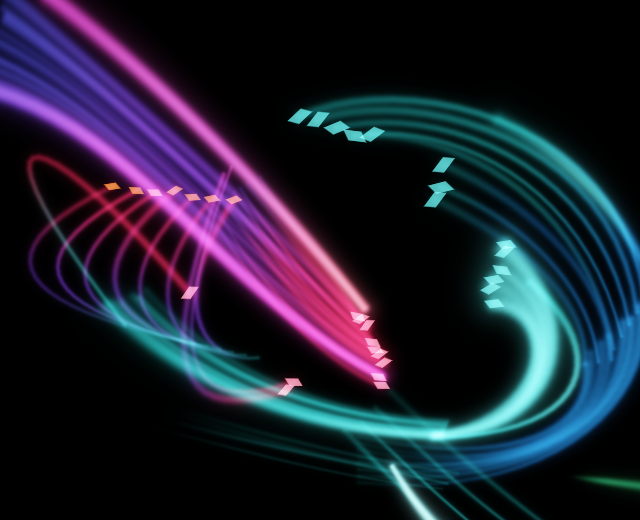
Write a WebGL 2 fragment shader that draws this background.

```glsl
#version 300 es
precision highp float;
// Glowing ribbons of violet, magenta and cyan light with small diamond tips, swirling on black.
uniform vec2 u_resolution;
out vec4 outColor;

const int SEGMENTS = 20;
const float NO_TIP = 0.0;
const vec3 NIGHT = vec3(0.0);
const vec3 TEAL = vec3(0.06, 0.40, 0.40);
const vec3 CYAN = vec3(0.28, 0.95, 0.95);
const vec3 AZURE = vec3(0.06, 0.30, 0.58);
const vec3 INDIGO = vec3(0.13, 0.13, 0.48);
const vec3 VIOLET = vec3(0.42, 0.18, 0.85);
const vec3 MAGENTA = vec3(0.95, 0.20, 0.80);
const vec3 CRIMSON = vec3(0.75, 0.09, 0.22);
const vec3 ORANGE = vec3(1.3, 0.50, 0.12);
const vec3 PINK = vec3(1.5, 0.60, 0.75);
const vec3 GREEN = vec3(0.10, 0.50, 0.28);

float hash(vec2 p) {
  return fract(sin(dot(p, vec2(12.99, 78.23))) * 43758.5);
}

// Cubic curve: the columns of the matrix are its control points.
vec2 curvePoint(mat4x2 m, float t) {
  float s = 1.0 - t;
  return m * vec4(s * s * s, 3.0 * s * s * t, 3.0 * s * t * t, t * t * t);
}

// Distance to the curve, and the parameter of the nearest point.
vec2 curveDistance(vec2 p, mat4x2 m) {
  vec2 best = vec2(1e6, 0.0);
  vec2 a = m[0];
  for (int i = 0; i < SEGMENTS; i++) {
    vec2 b = curvePoint(m, float(i + 1) / float(SEGMENTS));
    vec2 ab = b - a, ap = p - a;
    float h = clamp(dot(ap, ab) / dot(ab, ab), 0.0, 1.0);
    float d = length(ap - ab * h);
    if (d < best.x) best = vec2(d, (float(i) + h) / float(SEGMENTS));
    a = b;
  }
  return best;
}

// Soft-edged slanted diamond.
float diamond(vec2 q, float size, float angle) {
  float c = cos(angle), s = sin(angle);
  q = mat2(c, -s, s, c) * q;
  q.x -= 0.5 * q.y;
  float d = (abs(q.x) + 1.9 * abs(q.y) - size) * 0.5;
  return 1.0 - smoothstep(-0.15, 0.15, d);
}

// Strands blended from one curve to another, each with a diamond at its start.
vec3 bundle(vec2 p, mat4x2 first, mat4x2 last, int count, float width,
            vec3 head, vec3 middle, vec3 tail, float tipSize, vec3 tipColor) {
  vec3 light = vec3(0.0);
  for (int i = 0; i < count; i++) {
    float f = float(i) / float(max(count - 1, 1));
    vec2 seed = first[0] + float(i) * 1.7;
    float r = hash(seed), r2 = hash(seed + 5.3);
    mat4x2 m = first * (1.0 - f) + last * f;
    if (count > 2) {
      m[0] += (vec2(r, r2) - 0.5) * 1.8;
      m[2] += (vec2(r2, r) - 0.5) * 3.0;
    }
    vec2 low = min(min(m[0], m[1]), min(m[2], m[3])) - 6.0 * width;
    vec2 high = max(max(m[0], m[1]), max(m[2], m[3])) + 6.0 * width;
    if (all(greaterThan(p, low)) && all(lessThan(p, high))) {
      vec2 hit = curveDistance(p, m);
      float x = hit.x / (width * mix(1.1, 0.6, hit.y) * mix(0.7, 1.2, r2));
      float glow = exp(-x * x) + 0.12 * exp(-x * x / 9.0);
      vec3 tint = mix(mix(head, middle, smoothstep(0.0, 0.5, hit.y)), tail, smoothstep(0.5, 1.0, hit.y));
      light += tint * glow * mix(0.45, 1.0, r);
    }
    if (tipSize > 0.0) light += tipColor * diamond(p - m[0], tipSize, (r2 - 0.5) * 1.2);
  }
  return light;
}

// A single strand without a tip.
vec3 strand(vec2 p, mat4x2 m, float width, vec3 head, vec3 middle, vec3 tail) {
  return bundle(p, m, m, 2, width, head, middle, tail, NO_TIP, NIGHT) * 0.8;
}

vec3 violetStream(vec2 p) {
  mat4x2 lower = mat4x2(-1.6, 82.4, 27.2, 73.6, 43.2, 43.2, 73.6, 27.2);
  mat4x2 upper = mat4x2(1.6, 101.6, 24, 82.4, 52.8, 56.8, 70.4, 37.6);
  vec3 c = bundle(p, lower, upper, 14, 0.9, INDIGO * 0.8, VIOLET * 0.5, CRIMSON * 0.5, NO_TIP, NIGHT);
  c += bundle(p, lower, lower * 0.92 + upper * 0.08, 4, 1.4, VIOLET * 0.5, MAGENTA * 0.55, MAGENTA * 0.65, NO_TIP, NIGHT);
  c += strand(p, mat4x2(9.6, 100.8, 30.4, 84.8, 52.8, 62.4, 70, 40.8), 1.5, MAGENTA * 0.8, MAGENTA + 0.1, PINK);
  return c + bundle(p, mat4x2(74, 26.5, 61, 31, 48, 47, 40, 60), mat4x2(69.5, 40, 64, 48, 58, 56, 50, 66),
                    9, 0.75, CRIMSON, CRIMSON * 0.7, INDIGO * 0.4, 1.7, PINK);
}

vec3 leftLoops(vec2 p) {
  vec3 c = bundle(p, mat4x2(22.4, 64.5, -6.4, 50.4, 6.4, 42.4, 35, 34.4), mat4x2(44.8, 61.6, 32, 42.4, 38.4, 29.6, 49.6, 31.2),
                  7, 0.65, CRIMSON, VIOLET * 0.6, TEAL * 0.5, 1.6, ORANGE);
  mat4x2 hook = mat4x2(36.5, 43.7, 3.2, 82.4, -6.4, 76, 24, 37.6);
  c += bundle(p, hook, hook, 1, 0.6, CRIMSON, CRIMSON * 0.6, TEAL, 2.0, PINK);
  mat4x2 cradle = mat4x2(55, 25, 30.4, 16.8, 32, 36, 43, 66.4);
  return c + bundle(p, cradle, cradle + 1.5, 2, 0.7, CRIMSON, VIOLET * 0.6, MAGENTA * 0.7, 1.8, PINK);
}

vec3 cyanHook(vec2 p) {
  mat4x2 keel = mat4x2(20.8, 40.8, 32, 29.6, 54.4, 16.8, 84.8, 16.3);
  vec3 c = bundle(p, keel, mat4x2(28.8, 44, 40, 31, 57.6, 21.6, 86, 19), 8, 0.8, TEAL * 0.4, TEAL * 0.7, TEAL * 0.7, NO_TIP, NIGHT);
  c += strand(p, keel, 1.2, TEAL * 0.5, TEAL * 1.2, CYAN);
  c += bundle(p, mat4x2(97.9, 53.3, 114.4, 36, 105.6, 16.8, 83.2, 16), mat4x2(94.5, 42, 108, 40, 107, 19, 84, 16.4),
              6, 1.4, CYAN, CYAN, CYAN * 0.5, 2.0, CYAN);
  return c + strand(p, mat4x2(102, 45.6, 118, 32, 113, 17, 86, 16), 0.8, TEAL, CYAN * 0.6, TEAL);
}

vec3 outerArcs(vec2 p) {
  vec3 c = bundle(p, mat4x2(57.3, 77.1, 76.8, 86.4, 118.4, 77.6, 124, 42.4), mat4x2(72.3, 73.8, 90, 73.6, 112, 61.6, 118, 33),
                  5, 0.75, TEAL * 0.7, TEAL, AZURE, 2.5, CYAN);
  c += bundle(p, mat4x2(85.8, 67.5, 99, 62.4, 115, 50, 117.6, 31), mat4x2(84.5, 60.8, 95, 56, 112, 46, 112.5, 30),
              3, 0.75, TEAL * 0.7, AZURE * 0.7, AZURE, 2.5, CYAN);
  c += strand(p, mat4x2(96, 76.8, 110, 69.6, 118.4, 60, 124, 48.8), 1.4, TEAL * 0.5, CYAN * 0.5, AZURE);
  return c + bundle(p, mat4x2(124, 42.4, 126, 20, 104, 4, 69, 7.2), mat4x2(112.5, 30, 114, 18, 100, 9, 69, 16),
                    8, 0.8, AZURE, AZURE * 0.8, TEAL * 0.15, NO_TIP, NIGHT);
}

vec3 bottomStreaks(vec2 p) {
  vec3 c = bundle(p, mat4x2(66, 17, 72, 11, 78, 5, 84, -1), mat4x2(76, 24, 86, 14, 95, 7, 105, -1), 4, 0.6, TEAL * 0.4, TEAL * 0.8, TEAL, NO_TIP, NIGHT);
  mat4x2 wisp = mat4x2(28, 19, 45, 14, 65, 9, 85, 6);
  c += bundle(p, wisp, wisp + 3.0, 4, 0.5, NIGHT, TEAL * 0.3, TEAL * 0.3, NO_TIP, NIGHT);
  c += strand(p, mat4x2(84, -1.5, 80, 3, 78, 6, 75.5, 10.2), 0.9, CYAN + 0.6, CYAN + 0.6, CYAN + 0.4);
  return c + strand(p, mat4x2(126, 6.2, 120, 7, 115, 7.6, 109, 8.5), 1.0, GREEN, GREEN, NIGHT);
}

void main() {
  // One hundred units span the canvas height.
  vec2 p = 100.0 * gl_FragCoord.xy / u_resolution.y;
  vec3 light = violetStream(p) + leftLoops(p) + cyanHook(p) + outerArcs(p) + bottomStreaks(p);
  outColor = vec4(1.0 - exp(-1.4 * light), 1.0);
}
```
